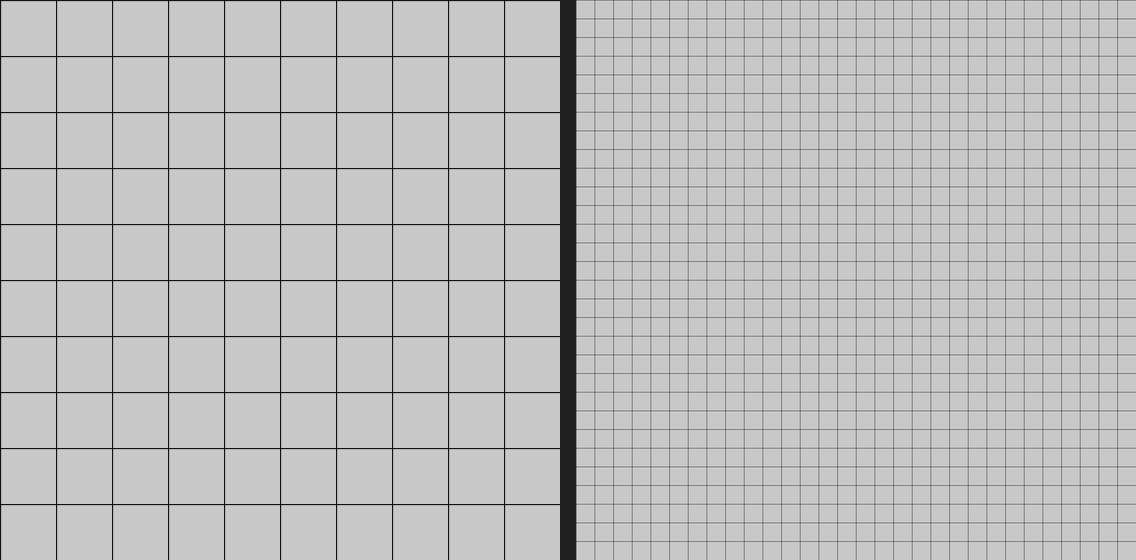
Left, the tile; right, the same tile 3 across and 3 down.
Give the GLSL for this pattern, as a WebGL 1 fragment shader.

```glsl
precision highp float;

// A plain square grid: thin dark lines on flat light grey.
// Each cell carries one line along its left edge and one along its top edge;
// the wrapped distance to each line gives its pixel coverage.

#define CELLS 10.0               // repeats across and down
#define LINE_WIDTH 0.02          // in units of one cell
#define GROUND_COLOR vec3(0.784)
#define LINE_COLOR vec3(0.07)

uniform vec2 u_resolution;

// Share of a pixel covered by the line that starts at each whole number.
vec2 lineCoverage(vec2 p, vec2 pixel) {
  vec2 fromCentre = abs(fract(p - 0.5 * LINE_WIDTH + 0.5) - 0.5);
  vec2 coverage = (0.5 * LINE_WIDTH - fromCentre) / pixel + 0.5;
  return clamp(coverage, vec2(0.0), min(vec2(1.0), LINE_WIDTH / pixel));
}

void main() {
  vec2 uv = gl_FragCoord.xy / u_resolution;

  // Cell space, counted from the upper left corner
  vec2 p = vec2(uv.x, 1.0 - uv.y) * CELLS;
  vec2 pixel = CELLS / u_resolution;

  // Union of the vertical and horizontal lines
  vec2 coverage = lineCoverage(p, pixel);
  float ink = 1.0 - (1.0 - coverage.x) * (1.0 - coverage.y);

  gl_FragColor = vec4(mix(GROUND_COLOR, LINE_COLOR, ink), 1.0);
}
```
